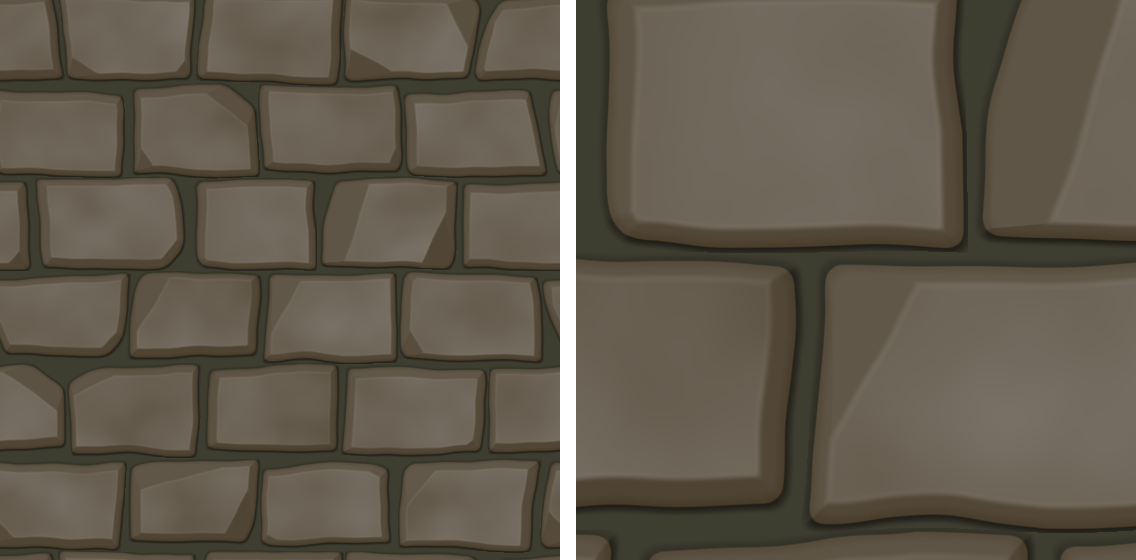
Left: the whole. Right: its middle third, enlarged.
A Shadertoy shader for this texture:

```glsl
// Wall of chipped, bevelled brown stones: six staggered courses of four.

vec2 hash(vec2 p) {
    vec3 q = fract(p.xyx * vec3(.1031, .1030, .0973));
    q += dot(q, q.yzx + 33.33);
    return fract((q.xx + q.yz) * q.zy);
}

float corner(vec2 cell, vec2 offset, float period) {
    return dot(hash(mod(cell, period) + 3.) * 2. - 1., offset);
}

// Gradient noise, repeating every "period" cells
float noise(vec2 p, float period) {
    vec2 i = floor(p), f = p - i, o = vec2(0, 1);
    vec2 u = f * f * f * (f * (f * 6. - 15.) + 10.);
    return mix(mix(corner(i, f, period), corner(i + o.yx, f - o.yx, period), u.x),
               mix(corner(i + o, f - o, period), corner(i + 1., f - 1., period), u.x), u.y);
}

float smoothMin(float a, float b, float k) {
    float h = max(k - abs(a - b), 0.) / k;
    return min(a, b) - h * h * k * .25;
}

float stagger(float row) {
    return mix(.87, .46, mod(row, 2.)) - (row == 3. ? .16 : 0.);
}

// Leaning vertical joint to the left of a stone
float joint(float row, float col, float y) {
    vec2 r = hash(vec2(mod(col, 4.), row) + 17.) - .5;
    return 1.5 * (col + stagger(row)) + .16 * r.x + .24 * r.y * (y - .5);
}

void mainImage(out vec4 fragColor, in vec2 fragCoord) {
    // One unit is the height of a course
    vec2 p = 6. * fragCoord / iResolution.y;
    float aa = 6. / iResolution.y;
    p += .07 * vec2(noise(p + 2.5, 6.), noise(p, 6.));

    // Find the stone
    float y = p.y - .1, row = mod(floor(y), 6.);
    y = fract(y);
    float col = floor(p.x / 1.5 - stagger(row));
    if (p.x < joint(row, col, y)) col--;
    else if (p.x > joint(row, col + 1., y)) col++;
    float left = joint(row, col, y), right = joint(row, col + 1., y);
    vec2 id = vec2(mod(col, 4.), row) * 7. + 5.;
    vec2 q = vec2(p.x - .5 * (left + right), y - .5);
    vec2 halfSize = vec2(.5 * (right - left), .5);
    vec4 wall = vec4(right - p.x, 1. - y, p.x - left, y);

    // Mottled, slightly tilted face
    vec2 seed = hash(id + 61.);
    float tone = .5 + .22 * (seed.x - .5) + dot(q, seed - .5) * .5
               + .6 * noise(q * vec2(1.3, 1.7) + seed * 40., 64.)
               + .12 * noise(q * 4. + seed.yx * 40., 64.);

    // Four bevelled sides, then two chipped corners
    float height = 1., edge = 1., ridge = 1., facing = 0.;
    for (int i = 0; i < 6; i++) {
        vec2 r = hash(id + float(i) * 11.3), s = hash(id + float(i) * 5.7 + 90.);
        vec2 n;
        float d, width;
        if (i < 4) {
            float angle = 1.5708 * float(i);
            n = vec2(cos(angle), sin(angle));
            float along = dot(q, vec2(-n.y, n.x));
            float wobble = .035 * noise(vec2(along * 2.5, 0) + r * 30., 64.);
            d = wall[i] - max(.014, .02 + .085 * r.x * r.x + .12 * (r.y - .5) * along + wobble);
            width = .055 + .055 * s.x;
        } else {
            vec2 c = sign(r - .5);
            n = normalize(c * (.35 + s));
            vec2 t = hash(id + float(i) * 3.1 + 40.);
            d = dot(n, c * halfSize - q) - .05 - .2 * t.x * t.x
              + .02 * noise(q * 3. + r * 30., 64.);
            width = .07 + .3 * t.y * t.y;
        }
        float light = dot(n, vec2(-.5, .85));
        float h = d / width, soft = .014 / width;
        float blend = smoothstep(-soft, soft, height - h);
        tone = mix(tone, -.12 + .27 * light + .12 * (seed.x - .5), blend);
        facing = mix(facing, light, blend);
        height = min(height, h);
        ridge = min(ridge, d - width);
        edge = smoothMin(edge, d, .07);
    }

    // Worn light rim between face and bevel
    tone += (.2 + .1 * facing) * smoothstep(.022, 0., abs(ridge));
    // Bevels darken toward the joint
    tone -= .25 * smoothstep(.04, 0., edge);
    vec3 stone = mix(vec3(.36, .32, .26), vec3(.49, .46, .42), tone);

    // Mortar with contact shadow, deepest below and to the right
    float shadow = smoothstep(-.035, 0., edge) * (.6 - .35 * facing);
    vec3 mortar = mix(vec3(.24, .238, .188), vec3(.11, .1, .08), shadow);

    fragColor = vec4(mix(mortar, stone, smoothstep(-aa, aa, edge)), 1.);
}
```
